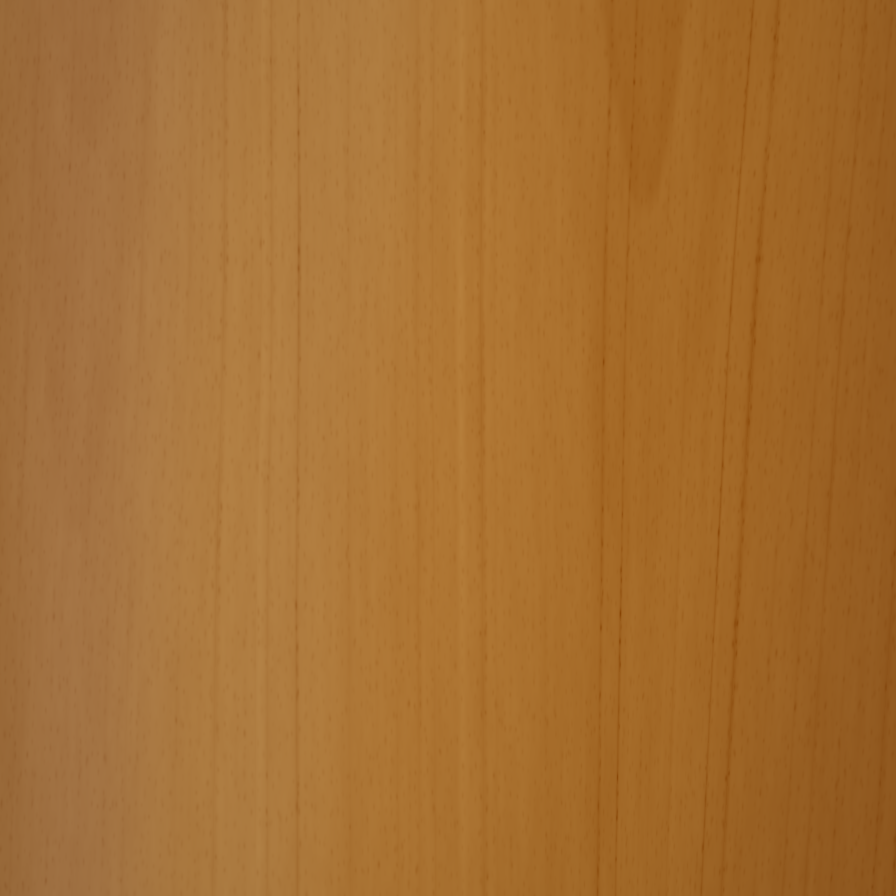
Reproduce this texture procedurally as a three.js fragment shader.

```glsl
// Smooth beech veneer under soft uneven light: a warm left-to-right gradient,
// leaning growth lines, faint pointed cathedral figures and short dark pores.
// Everything but the light follows a bent grain coordinate that runs upward.
varying vec2 vUv;

const vec3 EDGE_BROWN  = vec3(0.605, 0.405, 0.205);
const vec3 GREY_TAN    = vec3(0.645, 0.452, 0.262);
const vec3 PALE_TAN    = vec3(0.684, 0.485, 0.250);
const vec3 HONEY       = vec3(0.675, 0.452, 0.192);
const vec3 AMBER       = vec3(0.646, 0.415, 0.152);
const vec3 DEEP_AMBER  = vec3(0.592, 0.362, 0.125);
const vec3 STAIN       = vec3(0.75, 1.0, 0.95);   // darkening per channel

const float LINE_COUNT     = 40.0;
const float LINE_STRENGTH  = 0.046;
const float BAND_STRENGTH  = 0.026;
const float FIBRE_STRENGTH = 0.013;
const float PORE_STRENGTH  = 0.060;
const float ARCH_STRENGTH  = 0.036;
const float VIGNETTE       = 0.07;

float hash(vec2 p) {
  return fract(sin(dot(p, vec2(127.1, 311.7))) * 43758.5453);
}

float noise(vec2 p) {
  vec2 i = floor(p), f = fract(p);
  f = f * f * (3.0 - 2.0 * f);
  return mix(mix(hash(i), hash(i + vec2(1.0, 0.0)), f.x),
             mix(hash(i + vec2(0.0, 1.0)), hash(i + 1.0), f.x), f.y);
}

// Bends x so that lines lean near both sides and waver a little.
float grainCoord(vec2 p) {
  float lean = 0.07 * smoothstep(0.58, 0.85, p.x)
             + 0.035 * (1.0 - smoothstep(0.08, 0.4, p.x));
  return p.x + lean * (1.0 - p.y) + 0.007 * (noise(p * vec2(4.0, 3.0)) - 0.5);
}

// Thin growth lines, one per jittered cell, each with its own strength.
float growthLines(vec2 g) {
  float sum = 0.0;
  float cell = floor(g.x * LINE_COUNT);
  for (int i = -1; i <= 1; i++) {
    float id = cell + float(i);
    float centre = (id + 0.15 + 0.7 * hash(vec2(id, 3.0))) / LINE_COUNT;
    float width = mix(0.0016, 0.0032, hash(vec2(id, 5.0)));
    float d = (g.x - centre) / width;
    float strength = hash(vec2(id, 9.0));
    float wear = 0.5 + 0.7 * noise(vec2(id * 7.3, g.y * 7.0));
    float shadow = exp(-d * d) + 0.35 * exp(-abs(d) * 0.35) * step(d, 0.0);
    sum += strength * strength * wear * shadow;
  }
  return sum;
}

// Short upright dashes scattered over a staggered grid.
float pores(vec2 g, vec2 grid, float seed) {
  float column = floor(g.x * grid.x);
  vec2 q = g * grid + vec2(0.0, 17.0 * hash(vec2(column, seed)));
  vec2 id = floor(q) + seed;
  vec2 jitter = vec2(hash(id + 1.7), hash(id + 4.1)) - 0.5;
  vec2 d = fract(q) - 0.5 - jitter * vec2(0.3, 0.35);
  d.x += d.y * 0.25 * (hash(id + 8.3) - 0.5);
  float size = mix(0.6, 1.1, hash(id + 6.9));
  d /= vec2(0.19, 0.23 * size);
  float strength = hash(id + 2.3);
  return exp(-dot(d, d)) * strength * strength;
}

// Dark pointed figure opening upward from its tip.
float arch(vec2 p, vec2 tip, float halfWidth, float soft) {
  float h = p.y - tip.y;
  float spread = halfWidth * pow(max(h, 0.0) / 0.25, 0.62);
  float inside = spread - abs(p.x - tip.x - 0.03 * h);
  float body = smoothstep(-soft, soft, inside) * smoothstep(0.0, 0.05, h);
  return body * mix(0.35, 1.0, exp(-max(inside, 0.0) * 25.0));
}

float lightStreak(float x, float centre) {
  float d = (x - centre) / 0.004;
  return exp(-d * d);
}

vec3 baseColour(vec2 p) {
  float t = p.x + 0.14 * (0.5 - p.y) * smoothstep(0.0, 0.4, p.x);
  vec3 c = mix(EDGE_BROWN, GREY_TAN, smoothstep(-0.03, 0.08, t));
  c = mix(c, PALE_TAN, smoothstep(0.08, 0.27, t));
  c = mix(c, HONEY, smoothstep(0.30, 0.52, t));
  c = mix(c, AMBER, smoothstep(0.50, 0.72, t));
  return mix(c, DEEP_AMBER, smoothstep(0.76, 1.04, t));
}

void main() {
  vec2 p = vUv;
  vec2 g = vec2(grainCoord(p), p.y);
  vec3 colour = baseColour(p);

  // Broad bands and fine fibres
  float bands = noise(vec2(g.x * 17.0, g.y * 0.8)) * 0.6
              + noise(vec2(g.x * 55.0, g.y * 1.5 + 9.0)) * 0.4 - 0.5;
  float fibres = noise(g * vec2(230.0, 38.0)) + noise(g * vec2(120.0, 9.0)) - 1.0;
  float dark = BAND_STRENGTH * bands + FIBRE_STRENGTH * fibres;

  // Cathedral figures on both sides
  float wobble = 0.012 * (noise(p * vec2(9.0, 6.0)) - 0.5);
  vec2 a = p + vec2(wobble, 0.0);
  float figure = arch(a, vec2(0.715, 0.745), 0.046, 0.006)
               + 0.4 * arch(a, vec2(0.71, 0.36), 0.062, 0.012)
               + 0.45 * arch(a, vec2(0.095, 0.82), 0.05, 0.012)
               + 0.4 * arch(a, vec2(0.085, 0.38), 0.045, 0.010);
  dark += ARCH_STRENGTH * figure;

  // Lines fade inside the figures; pores gather along the lines
  float lines = growthLines(g);
  dark += LINE_STRENGTH * lines * (1.0 - 0.6 * clamp(figure, 0.0, 1.0));
  float poreMarks = pores(g, vec2(115.0, 40.0), 11.0) + pores(g, vec2(150.0, 54.0), 37.0);
  dark += PORE_STRENGTH * poreMarks * (0.5 + 0.9 * clamp(lines, 0.0, 1.0));
  dark -= 0.022 * (lightStreak(g.x, 0.295) + lightStreak(g.x, 0.517));

  // Lens falloff toward the corners
  vec2 fromCentre = p - vec2(0.46, 0.55);
  float falloff = dot(fromCentre, fromCentre);
  colour = (colour + 0.008 - dark * STAIN) * (1.01 - VIGNETTE * falloff * 2.0);
  gl_FragColor = vec4(colour, 1.0);
}
```
